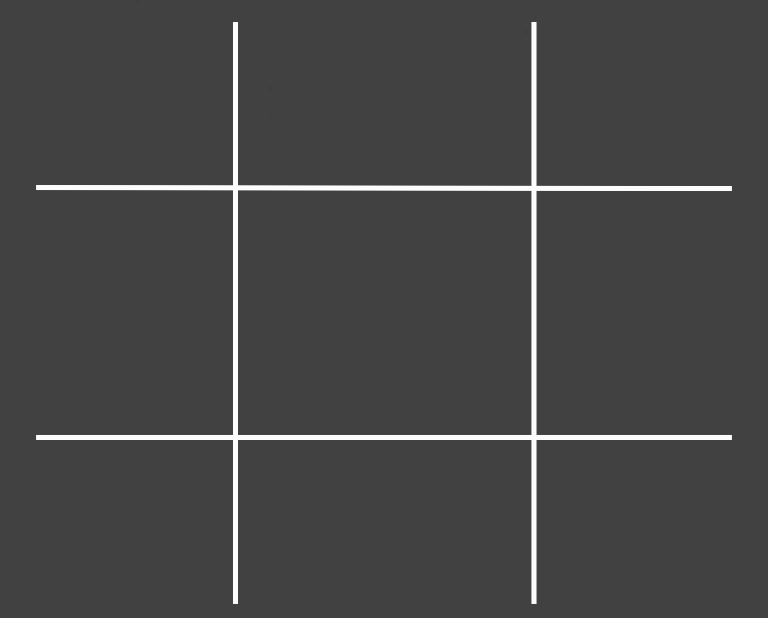
Reproduce this pattern procedurally as a WebGL 2 fragment shader.

```glsl
#version 300 es
precision highp float;
// A three by three grid: two upright and two level white bars, crossing on
// dark grey. Each bar is a box distance, placed by a loop and smoothed over
// one pixel; sparse, very faint specks mark the upper part of the ground.

uniform vec2 u_resolution;
out vec4 fragColor;

float hash(vec2 p) {
    return fract(sin(dot(p, vec2(127.1, 311.7))) * 43758.5453);
}

// Signed distance to a box of the given half size
float boxDistance(vec2 p, vec2 halfSize) {
    vec2 d = abs(p) - halfSize;
    return length(max(d, 0.0)) + min(max(d.x, d.y), 0.0);
}

// Faint dark dots, at most one in each cell
float specks(vec2 p) {
    vec2 cell = floor(p * 24.0);
    vec2 offset = 0.25 + 0.5 * vec2(hash(cell + 3.1), hash(cell + 7.7));
    float dotMask = 1.0 - smoothstep(0.03, 0.09, length(fract(p * 24.0) - offset));
    return dotMask * step(0.95, hash(cell)) * smoothstep(0.6, 0.7, p.y);
}

void main() {
    // Canvas width is one unit
    vec2 p = gl_FragCoord.xy / u_resolution.x;
    float pixel = 1.0 / u_resolution.x;

    // Nearest of the four bars
    float bars = 1.0;
    for (int i = 0; i < 2; i++) {
        float k = float(i);
        vec2 upright = p - vec2(0.3066 + 0.3887 * k, 0.3972);
        vec2 level = p - vec2(0.5, 0.2351 + 0.3247 * k);
        level.y += 0.0014 * k * level.x; // the upper bar sags slightly rightward
        bars = min(bars, boxDistance(upright, vec2(0.0033, 0.3788)));
        bars = min(bars, boxDistance(level, vec2(0.4529, 0.0033)));
    }

    vec3 ground = vec3(0.254) - 0.012 * specks(p);
    vec3 barColor = vec3(0.99);
    float cover = 1.0 - smoothstep(-0.5 * pixel, 0.5 * pixel, bars);
    fragColor = vec4(mix(ground, barColor, cover), 1.0);
}
```
